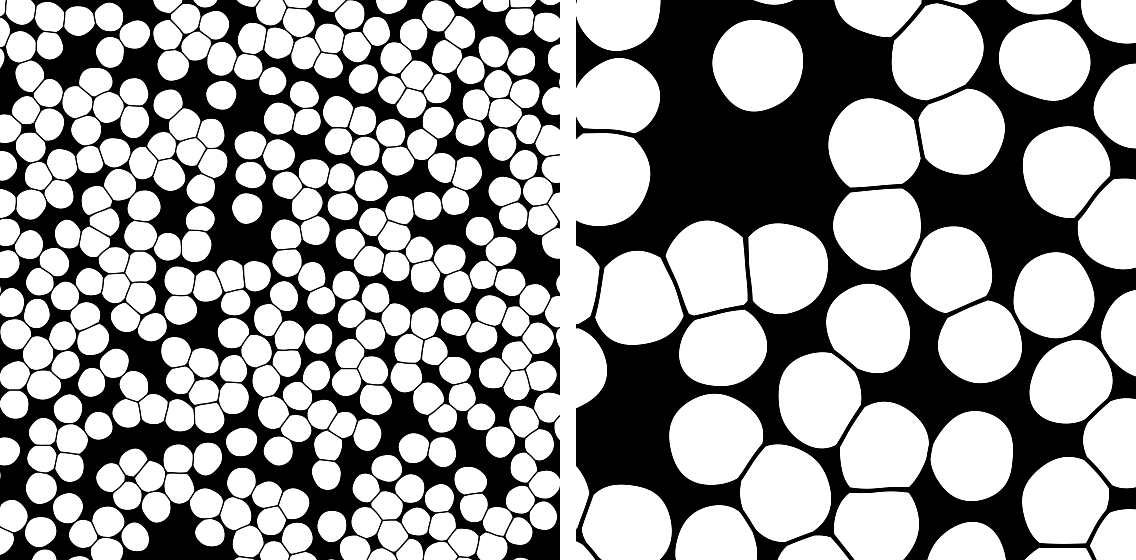
Left, the full canvas; right, a detail of the centre.
Give the GLSL for this pattern, as a Shadertoy shader.

```glsl
// Densely scattered white grains on black, parted by hairline seams where they touch.
// Jittered points on a staggered grid are nudged towards contact distance; each
// pixel compares its two nearest grain outlines to find the edge and the seam.

#define CELLS    17.9   // grid cells per canvas height
#define EMPTY    0.09   // share of cells without a grain
#define JITTER   0.68   // random spread of a point within its cell
#define CONTACT  0.93   // preferred centre distance, in cells
#define REACH    1.10   // distance up to which grains affect each other
#define RADIUS   0.475  // mean grain radius, in cells
#define SPREAD   0.16   // relative range of the radii
#define OVAL     0.085  // largest elongation
#define SEAM     0.022  // half width of a seam, in cells
#define SOFTNESS 0.65   // edge blur, in output samples
#define TILT     0.41   // rotation of the grid, in radians

const vec3 GROUND = vec3(0.0);
const vec3 GRAIN = vec3(1.0);
const float TAU = 6.2832;

vec3 hash3(vec2 p) {
    vec3 q = vec3(dot(p, vec2(127.1, 311.7)),
                  dot(p, vec2(269.5, 183.3)),
                  dot(p, vec2(419.2, 371.9)));
    return fract(sin(q) * 43758.5453);
}

// Every second row is shifted by half a cell.
float stagger(float row) {
    return 0.5 * mod(row, 2.0);
}

// Jittered point of a cell, before it reacts to its neighbours.
vec2 seedPoint(vec2 cell, vec2 rnd) {
    return cell + 0.5 + vec2(stagger(cell.y), 0.0) + JITTER * (rnd - 0.5);
}

// Move a point away from crowding neighbours and towards nearly touching ones.
vec2 grainCentre(vec2 cell, vec2 rnd) {
    vec2 seed = seedPoint(cell, rnd);
    vec2 push = vec2(0.0);
    for (int j = -1; j <= 1; j++)
    for (int i = -1; i <= 1; i++) {
        if (i == 0 && j == 0) continue;
        vec2 other = cell + vec2(i, j);
        vec3 h = hash3(other);
        if (h.z < EMPTY) continue;
        vec2 away = seed - seedPoint(other, h.xy);
        float dist = max(length(away), 0.001);
        if (dist < REACH) push += 0.46 * (CONTACT - dist) * away / dist;
    }
    return seed + push * min(1.0, 0.35 / max(length(push), 0.001));
}

// Signed distance to a slightly oval, uneven grain outline.
float grainDistance(vec2 v, vec2 cell) {
    vec3 h = hash3(cell + 57.3);
    float angle = atan(v.y, v.x);
    float shape = 1.0 + OVAL * h.y * cos(2.0 * angle + TAU * h.z)
                + 0.022 * cos(3.0 * angle + TAU * h.x)
                + 0.012 * cos(5.0 * angle + 2.0 * TAU * h.y);
    return length(v) - RADIUS * (1.0 + SPREAD * (h.x - 0.5)) * shape;
}

void mainImage(out vec4 fragColor, in vec2 fragCoord) {
    float c = cos(TILT), s = sin(TILT);
    vec2 p = mat2(c, s, -s, c) * (fragCoord / iResolution.y) * CELLS;

    // Nearest and second nearest grain outline.
    float nearest = 9.0, second = 9.0;
    for (int j = -1; j <= 1; j++) {
        float row = floor(p.y) + float(j);
        float column = floor(p.x - stagger(row));
        for (int i = -1; i <= 1; i++) {
            vec2 cell = vec2(column + float(i), row);
            vec3 h = hash3(cell);
            if (h.z < EMPTY) continue;
            float d = grainDistance(p - grainCentre(cell, h.xy), cell);
            second = min(second, max(nearest, d));
            nearest = min(nearest, d);
        }
    }

    // Cut the seam out of the grains and smooth the border.
    float edge = max(nearest, SEAM - 0.5 * (second - nearest));
    float blur = SOFTNESS * CELLS / iResolution.y;
    float cover = clamp(0.5 - edge / blur, 0.0, 1.0);
    fragColor = vec4(mix(GROUND, GRAIN, cover), 1.0);
}
```
